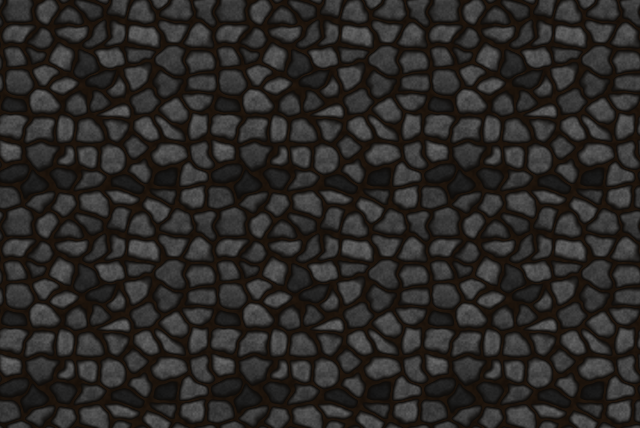
This texture is drawn by a Shadertoy shader. Its source:

```glsl
// Dark rounded cobbles set in brown soil, in a tile repeated 3 by 2 times.
// A warped, wrapping Voronoi grid gives each stone; a soft minimum of the
// distances to its borders rounds the corners and shades the pillow shape.

const vec2 TILES = vec2(3.0, 2.0);
const vec2 STONES = vec2(8.0, 9.0);   // stones per tile
const vec3 SOIL = vec3(0.108, 0.073, 0.044);
const vec3 CREVICE = vec3(0.052, 0.044, 0.036);

vec2 hash2(vec2 p, float seed) {
    vec3 q = fract(vec3(p.xyx + seed) * vec3(0.1031, 0.1030, 0.0973));
    q += dot(q, q.yzx + 33.33);
    return fract((q.xx + q.yz) * q.zy);
}

// Value noise that wraps after a whole number of lattice cells
float noise(vec2 p, vec2 period, float seed) {
    vec2 i = floor(p), f = fract(p);
    f = f * f * (3.0 - 2.0 * f);
    float a = hash2(mod(i, period), seed).x;
    float b = hash2(mod(i + vec2(1.0, 0.0), period), seed).x;
    float c = hash2(mod(i + vec2(0.0, 1.0), period), seed).x;
    float d = hash2(mod(i + 1.0, period), seed).x;
    return mix(mix(a, b, f.x), mix(c, d, f.x), f.y);
}

float tileNoise(vec2 uv, vec2 cells, float seed) {
    return noise(uv * cells, cells, seed);
}

vec2 stoneCenter(vec2 cell, vec2 period, float jitter) {
    return cell + 0.5 + jitter * (hash2(mod(cell, period), 3.0) - 0.5);
}

// Cell whose center lies nearest to p
vec2 nearestCell(vec2 p, vec2 period, float jitter) {
    vec2 best = floor(p);
    float bestDist = 1e5;
    for (int y = -1; y <= 1; y++)
    for (int x = -1; x <= 1; x++) {
        vec2 cell = floor(p) + vec2(x, y);
        vec2 r = stoneCenter(cell, period, jitter) - p;
        if (dot(r, r) < bestDist) { bestDist = dot(r, r); best = cell; }
    }
    return best;
}

// Soft minimum of the distances to the borders of a cell
float borderDistance(vec2 p, vec2 cell, vec2 period, float jitter, float hardness) {
    vec2 own = stoneCenter(cell, period, jitter) - p;
    float sum = 0.0;
    for (int y = -2; y <= 2; y++)
    for (int x = -2; x <= 2; x++) {
        if (x == 0 && y == 0) continue;
        vec2 other = stoneCenter(cell + vec2(x, y), period, jitter) - p;
        float d = dot(0.5 * (own + other), normalize(other - own));
        sum += exp(-hardness * d);
    }
    return -log(sum) / hardness;
}

void mainImage(out vec4 fragColor, in vec2 fragCoord) {
    vec2 uv = fract(fragCoord / iResolution.xy * TILES);

    // Bend the grid so that outlines become irregular
    vec2 bend = vec2(tileNoise(uv, STONES * 2.0, 11.0), tileNoise(uv, STONES * 2.0, 23.0)) - 0.5;
    vec2 ripple = vec2(tileNoise(uv, STONES * 5.0, 37.0), tileNoise(uv, STONES * 5.0, 41.0)) - 0.5;
    vec2 p = uv * STONES + 0.30 * bend + 0.05 * ripple;

    float jitter = 0.78;
    vec2 cell = nearestCell(p, STONES, jitter);
    vec2 id = mod(cell, STONES);
    vec2 look = hash2(id, 57.0);
    float shrink = 0.04 * hash2(id, 71.0).x;
    float inside = borderDistance(p, cell, STONES, jitter, 16.0) - shrink;

    // Soil with dark crevices around the stones
    float soilMottle = tileNoise(uv, vec2(40.0), 83.0);
    float soilGrain = tileNoise(uv, vec2(110.0), 89.0);
    vec3 soil = SOIL * (0.72 + 0.36 * soilMottle + 0.2 * soilGrain);
    vec3 color = mix(soil, CREVICE, smoothstep(0.0, 0.045, inside));

    // Grey stones, a few of them nearly black, lit softly from above
    float tone = mix(0.19, 0.32, look.x) * mix(0.45, 1.0, smoothstep(0.10, 0.20, look.y));
    float blotch = tileNoise(uv, vec2(32.0), 97.0);
    float grain = tileNoise(uv, vec2(120.0), 101.0);
    float speckle = tileNoise(uv, vec2(75.0), 107.0);
    float height = p.y - stoneCenter(cell, STONES, jitter).y;
    tone *= 0.68 + 0.28 * blotch + 0.22 * grain + 0.16 * speckle + 0.25 * height;
    float pillow = smoothstep(0.015, 0.20, inside);
    color = mix(color, vec3(tone), pillow);

    fragColor = vec4(color, 1.0);
}
```
